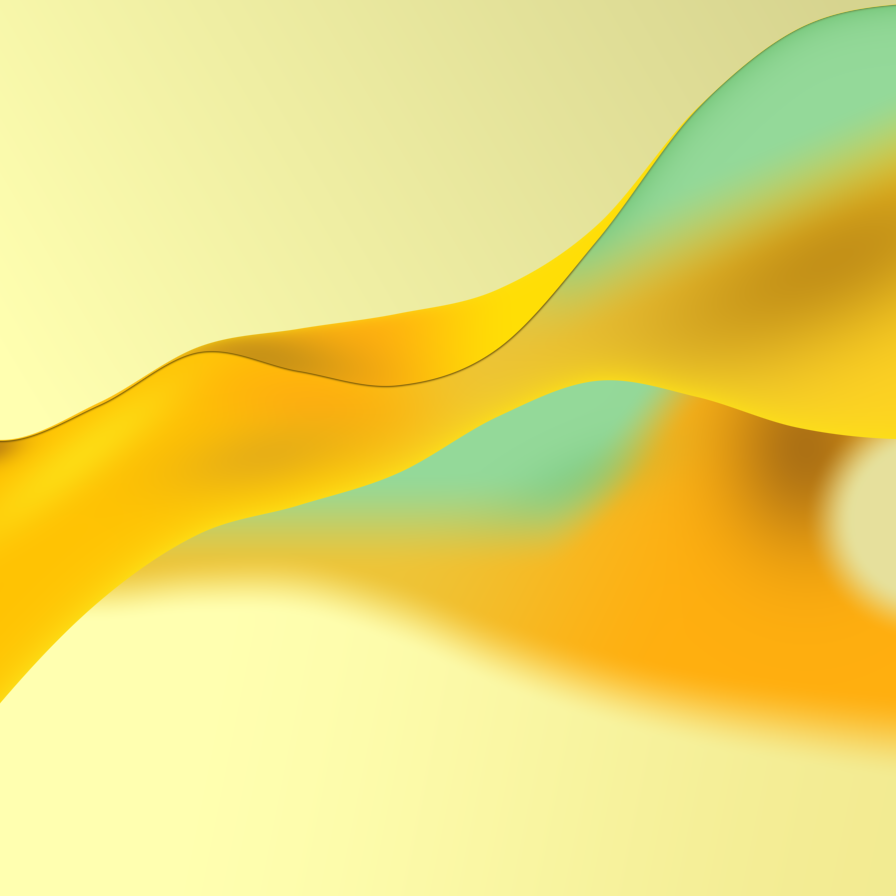
Reproduce this background procedurally as a WebGL 1 fragment shader.

```glsl
precision highp float;
// Draws a folded golden ribbon with mint highlights over a soft, blurred sheet.

uniform vec2 u_resolution;

const vec3 CREAM = vec3(1.0, 1.0, 0.69);
const vec3 OLIVE = vec3(0.84, 0.83, 0.56);
const vec3 STRAW = vec3(0.95, 0.92, 0.57);
const vec3 PALE = vec3(0.90, 0.88, 0.61);
const vec3 GOLD = vec3(1.0, 0.76, 0.01);
const vec3 LEMON = vec3(0.99, 0.88, 0.09);
const vec3 HONEY = vec3(0.93, 0.77, 0.22);
const vec3 ORANGE = vec3(1.0, 0.685, 0.06);
const vec3 BRONZE = vec3(0.76, 0.56, 0.09);
const vec3 BROWN = vec3(0.66, 0.43, 0.08);
const vec3 MINT = vec3(0.58, 0.85, 0.60);
const vec3 LEAF = vec3(0.42, 0.75, 0.43);
const vec3 INK = vec3(0.36, 0.27, 0.02);

// Curve heights at knots spaced KNOTS per canvas width, starting at knot -1
const float KNOTS = 9.0;
const vec4 TOP_L = vec4(0.555, 0.509, 0.551, 0.613);
const vec4 TOP_M = vec4(0.633, 0.650, 0.677, 0.749);
const vec4 TOP_R = vec4(0.879, 0.967, 0.995, 0.987);
const vec4 CREST_L = vec4(0.553, 0.508, 0.548, 0.607);
const vec4 CREST_M = vec4(0.586, 0.570, 0.611, 0.732);
const vec4 CREST_R = vec4(0.878, 0.967, 0.995, 0.987);
const vec4 HEM_L = vec4(0.069, 0.215, 0.329, 0.404);
const vec4 HEM_M = vec4(0.436, 0.472, 0.535, 0.575);
const vec4 HEM_R = vec4(0.557, 0.523, 0.510, 0.516);
const vec4 SHEET_L = vec4(0.360, 0.340, 0.337, 0.348);
const vec4 SHEET_M = vec4(0.347, 0.317, 0.272, 0.236);
const vec4 SHEET_R = vec4(0.210, 0.192, 0.178, 0.170);

// Catmull-Rom weights for four knots at signed distance t
vec4 knotWeights(vec4 t) {
  t = min(abs(t), 2.0);
  vec4 inner = (1.5 * t - 2.5) * t * t + 1.0;
  vec4 outer = ((2.5 - 0.5 * t) * t - 4.0) * t + 2.0;
  return mix(inner, outer, step(1.0, t));
}

float spline(float x, vec4 l, vec4 m, vec4 r) {
  vec4 t = x * KNOTS - vec4(-1.0, 0.0, 1.0, 2.0);
  return dot(l, knotWeights(t)) + dot(m, knotWeights(t - 4.0)) + dot(r, knotWeights(t - 8.0));
}

// Approximate signed distance, positive above the curve
float above(vec2 p, vec4 l, vec4 m, vec4 r) {
  const float STEP = 0.002;
  float y = spline(p.x, l, m, r);
  float slope = (spline(p.x + STEP, l, m, r) - y) / STEP;
  return (p.y - y) / sqrt(1.0 + slope * slope);
}

// Soft elliptical spot, turned by angle
float glow(vec2 p, vec2 centre, vec2 radius, float angle) {
  vec2 d = p - centre;
  float c = cos(angle), s = sin(angle);
  d = vec2(c * d.x + s * d.y, c * d.y - s * d.x) / radius;
  return exp(-dot(d, d));
}

vec3 backdrop(vec2 p) {
  vec3 upper = mix(CREAM, OLIVE, clamp(0.85 * p.x + 0.5 * (p.y - 0.6), 0.0, 1.0));
  vec3 lower = mix(CREAM, STRAW, smoothstep(0.2, 1.1, p.x + 0.2 * (0.3 - p.y)));
  return mix(lower, upper, smoothstep(0.3, 0.6, p.y));
}

vec3 sheetColor(vec2 p) {
  vec3 col = mix(HONEY, ORANGE, smoothstep(0.4, 0.8, p.x + 0.5 * (0.35 - p.y)));
  float mintLine = 0.42 + 0.22 * smoothstep(0.6, 0.85, p.x);
  float mint = smoothstep(-0.06, 0.055, p.y - mintLine);
  col = mix(col, MINT, mint);
  col = mix(col, LEAF, 0.35 * glow(p, vec2(0.65, 0.465), vec2(0.09, 0.035), 0.4));
  col = mix(col, BROWN, 0.95 * glow(p, vec2(0.9, 0.5), vec2(0.09, 0.11), 0.0));
  float opening = length((p - vec2(1.04, 0.42)) / vec2(0.115, 0.11));
  return mix(PALE, col, smoothstep(0.75, 1.25, opening));
}

vec3 foldColor(vec2 p, float depth) {
  vec3 col = mix(ORANGE, vec3(1.0, 0.87, 0.02), smoothstep(0.4, 0.58, p.x));
  col = mix(col, BRONZE, 0.9 * glow(p, vec2(0.29, 0.602), vec2(0.11, 0.035), -0.15));
  return mix(col, LEMON, 0.45 * exp(-depth / 0.006));
}

vec3 frontColor(vec2 p, float depth, float hem) {
  vec3 col = mix(GOLD, HONEY, smoothstep(0.33, 0.56, p.x));
  col = mix(col, LEMON, 0.8 * glow(p, vec2(0.09, 0.49), vec2(0.16, 0.03), 0.65));
  col = mix(col, ORANGE, 0.95 * glow(p, vec2(0.35, 0.55), vec2(0.12, 0.05), -0.15));
  col = mix(col, vec3(0.88, 0.66, 0.1), 0.8 * glow(p, vec2(0.3, 0.49), vec2(0.11, 0.04), 0.2));
  col = mix(col, vec3(0.99, 0.82, 0.14), smoothstep(0.65, 1.0, p.x));
  col = mix(col, BRONZE, 0.97 * glow(p, vec2(0.93, 0.71), vec2(0.24, 0.085), 0.42));
  float mintSide = p.y - 0.685 - 0.44 * (p.x - 0.65);
  col = mix(col, MINT, smoothstep(-0.065, 0.065, mintSide) * smoothstep(0.53, 0.67, p.x));
  // Rims and the narrow shadow at the left corner
  col = mix(col, LEAF, 0.65 * exp(-depth / 0.016) * smoothstep(0.6, 0.72, p.x));
  col = mix(col, LEMON, 0.8 * exp(-hem / 0.022));
  col = mix(col, BROWN, 0.7 * glow(p, vec2(-0.01, 0.5), vec2(0.035, 0.018), 0.3));
  float line = exp(-depth * depth / 0.000003);
  return mix(col, INK, 0.75 * line * (1.0 - 0.5 * smoothstep(0.6, 0.7, p.x)));
}

void main() {
  vec2 p = gl_FragCoord.xy / u_resolution;
  float aa = 0.8 / min(u_resolution.x, u_resolution.y);
  float top = above(p, TOP_L, TOP_M, TOP_R);
  float crest = max(above(p, CREST_L, CREST_M, CREST_R), top);
  float hem = above(p, HEM_L, HEM_M, HEM_R);
  float blur = mix(0.03, 0.05, p.x);
  float sheet = smoothstep(-blur, blur, p.y - spline(p.x, SHEET_L, SHEET_M, SHEET_R));

  // Layers from back to front
  vec3 col = backdrop(p);
  float belowHem = 1.0 - smoothstep(-aa, aa, hem);
  vec3 behind = mix(col, sheetColor(p), sheet);
  vec3 ribbon = mix(foldColor(p, max(-top, 0.0)), frontColor(p, max(-crest, 0.0), max(hem, 0.0)),
                    1.0 - smoothstep(-aa, aa, crest));
  col = mix(col, ribbon, 1.0 - smoothstep(-aa, aa, top));
  gl_FragColor = vec4(mix(col, behind, belowHem), 1.0);
}
```
